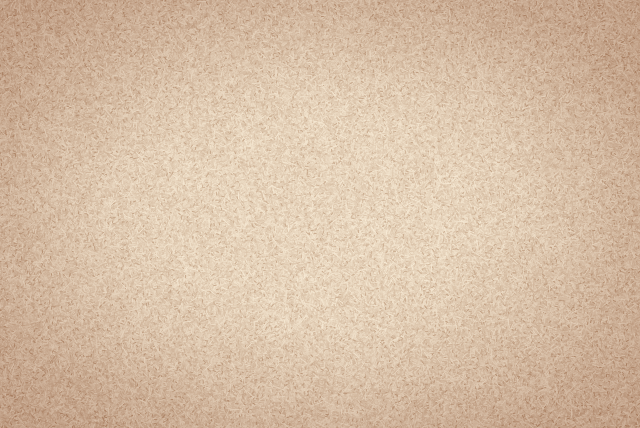
Write a WebGL 2 fragment shader that draws this texture.

```glsl
#version 300 es
precision highp float;
// Pale pressed-fibre board: short crossing fibres, brown specks and a soft vignette.

uniform vec2 u_resolution;
out vec4 fragColor;

const float PI = 3.14159265;
const vec3 CENTRE_COLOUR = vec3(0.900, 0.824, 0.729);
const vec3 CORNER_COLOUR = vec3(0.748, 0.615, 0.515);
const vec3 TONE_SCALE = vec3(0.050, 0.069, 0.077);

vec4 hash4(vec2 cell, float seed) {
    vec4 h = fract((cell.xyxy + seed * 19.7) * vec4(0.1031, 0.1030, 0.0973, 0.1099));
    h += dot(h, h.wzxy + 33.33);
    return fract((h.xxyz + h.yzzw) * h.zywx);
}

// Distance to the nearest scattered point, in cell widths
float cellular(vec2 p, float density, float seed) {
    vec2 q = p * density;
    vec2 base = floor(q);
    float nearest = 2.0;
    for (int y = -1; y <= 1; y++) {
        for (int x = -1; x <= 1; x++) {
            vec2 cell = base + vec2(x, y);
            nearest = min(nearest, length(q - cell - hash4(cell, seed).xy));
        }
    }
    return nearest;
}

float segmentDistance(vec2 p, vec2 direction, float halfLength) {
    float along = clamp(dot(p, direction), -halfLength, halfLength);
    return length(p - direction * along);
}

// Lays one randomly turned fibre per cell over the given tone.
// size = half length and half width; share = fraction of cells in use
float layFibres(float tone, vec2 p, float density, vec2 size, vec2 toneRange,
                float share, float seed, float blur) {
    vec2 q = p * density;
    vec2 base = floor(q);
    for (int y = -1; y <= 1; y++) {
        for (int x = -1; x <= 1; x++) {
            vec2 cell = base + vec2(x, y);
            vec4 h = hash4(cell, seed);
            float pick = fract(h.w * 37.0 + h.x * 11.0);
            float angle = h.z * PI;
            vec2 direction = vec2(cos(angle), sin(angle));
            float halfLength = size.x * mix(0.35, 1.0, pick / share);
            float d = segmentDistance((q - cell - h.xy) / density, direction, halfLength);
            float cover = 1.0 - smoothstep(size.y - blur, size.y + blur, d);
            cover *= step(pick, share);
            tone = mix(tone, mix(toneRange.x, toneRange.y, h.w), cover);
        }
    }
    return tone;
}

// Slow uneven shading from layered sines
float mottle(vec2 p) {
    float sum = 0.0;
    float weight = 0.5;
    for (int i = 0; i < 4; i++) {
        p = mat2(0.8, 0.6, -0.6, 0.8) * p * 1.9 + 1.7;
        sum += weight * sin(p.x + 1.3 * sin(p.y)) * sin(p.y + 0.7);
        weight *= 0.75;
    }
    return sum;
}

vec3 vignette(vec2 uv) {
    float radius = length(uv * 2.0 - 1.0);
    return mix(CENTRE_COLOUR, CORNER_COLOUR, smoothstep(0.35, 1.45, radius));
}

void main() {
    vec2 p = gl_FragCoord.xy / u_resolution.y;
    vec2 uv = gl_FragCoord.xy / u_resolution;
    float blur = max(0.6 / u_resolution.y, 0.0006);

    // Fine pulp below the fibres
    float tone = (0.5 - cellular(p, 170.0, 1.0)) * 2.0;

    // Crossing fibres, from coarse to fine
    vec2 fibreTones = vec2(-1.0, 1.15);
    tone = layFibres(tone, p, 95.0, vec2(0.0080, 0.0015), fibreTones, 1.0, 2.0, blur);
    tone = layFibres(tone, p, 120.0, vec2(0.0065, 0.0012), fibreTones, 1.0, 3.0, blur);
    tone = layFibres(tone, p, 150.0, vec2(0.0050, 0.0011), fibreTones, 0.9, 4.0, blur);

    // Dark bark specks and a few long pale slivers
    tone = layFibres(tone, p, 110.0, vec2(0.0028, 0.0012), vec2(-2.3, -1.0), 0.38, 5.0, blur);
    tone = layFibres(tone, p, 70.0, vec2(0.0100, 0.0008), vec2(0.8, 1.5), 0.30, 6.0, blur);

    tone += 0.14 * mottle(p * 5.0);
    vec3 colour = vignette(uv) + tone * TONE_SCALE;
    fragColor = vec4(clamp(colour, 0.0, 1.0), 1.0);
}
```
